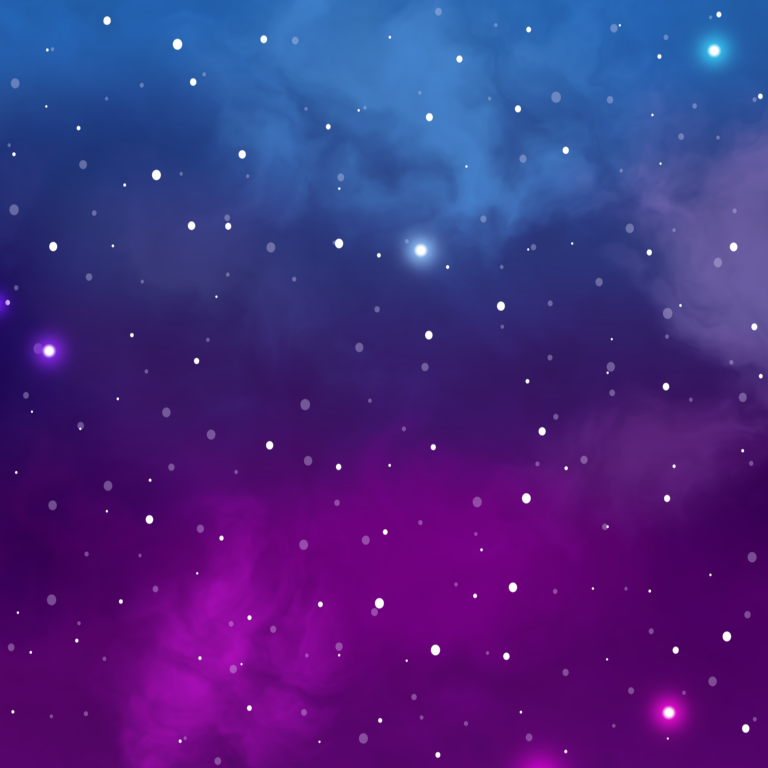
A WebGL 1 fragment shader for this background:

```glsl
precision highp float;
// Night sky: blue-to-magenta nebula with soft clouds, scattered stars and glowing suns.

uniform vec2 u_resolution;

#define CLOUD_SCALE 4.5
#define CLOUD_ROUGHNESS 0.95
#define WARP 0.22
#define MOTTLE 0.16
#define WHITE_CELLS 11.0
#define DIM_CELLS 12.0
#define WHITE_DENSITY 0.85
#define DIM_DENSITY 0.85
#define DIM_ALPHA 0.36
#define CORE_RADIUS 0.0075

vec2 hash2(vec2 p) {
  vec2 q = vec2(dot(p, vec2(127.1, 311.7)), dot(p, vec2(269.5, 183.3)));
  return fract(sin(q) * 43758.55);
}

float cornerSlope(vec2 cell, vec2 corner, vec2 f) {
  return dot(hash2(cell + corner) * 2.0 - 1.0, f - corner);
}

float gradientNoise(vec2 p) {
  vec2 cell = floor(p);
  vec2 f = fract(p);
  vec2 w = f * f * f * (f * (f * 6.0 - 15.0) + 10.0);
  float low = mix(cornerSlope(cell, vec2(0.0), f), cornerSlope(cell, vec2(1.0, 0.0), f), w.x);
  float high = mix(cornerSlope(cell, vec2(0.0, 1.0), f), cornerSlope(cell, vec2(1.0), f), w.x);
  return mix(low, high, w.y);
}

float fbm(vec2 p) {
  float sum = 0.0;
  float amplitude = 0.8;
  for (int i = 0; i < 5; i++) {
    sum += amplitude * gradientNoise(p);
    p = mat2(1.6, 1.2, -1.2, 1.6) * p + 7.3;
    amplitude *= 0.5;
  }
  return sum;
}

// Elliptical puff whose soft rim is torn by the noise value n.
float puff(vec2 p, vec2 centre, vec2 size, float tilt, float n) {
  vec2 d = p - centre;
  float c = cos(tilt);
  float s = sin(tilt);
  d = vec2(c * d.x + s * d.y, c * d.y - s * d.x) / size;
  return smoothstep(0.0, 1.0, 1.0 - length(d) + CLOUD_ROUGHNESS * n);
}

vec3 skyGradient(float y) {
  vec3 sky = mix(vec3(0.34, 0.02, 0.42), vec3(0.36, 0.01, 0.43), smoothstep(0.0, 0.25, y));
  sky = mix(sky, vec3(0.22, 0.09, 0.40), smoothstep(0.28, 0.50, y));
  sky = mix(sky, vec3(0.17, 0.22, 0.49), smoothstep(0.46, 0.70, y));
  return mix(sky, vec3(0.14, 0.39, 0.70), smoothstep(0.68, 1.0, y));
}

// One round star per occupied grid cell; returns its coverage.
float starField(vec2 p, float cells, float density, vec2 radii, float seed, float pixel) {
  vec2 cell = floor(p * cells);
  vec2 place = hash2(cell + seed);
  vec2 kind = hash2(cell + seed + 57.0);
  vec2 centre = (cell + 0.1 + 0.8 * place) / cells;
  float radius = mix(radii.x, radii.y, kind.x * kind.x);
  float d = length((p - centre) * vec2(1.08, 0.93));
  return step(kind.y, density) * (1.0 - smoothstep(radius - pixel, radius + pixel, d));
}

// Coloured halo around an optional white core.
vec3 addSun(vec3 col, vec2 p, vec2 centre, float spread, vec3 tint, float core) {
  float d = length(p - centre);
  float halo = 0.8 * exp(-d * d / (spread * spread)) + 0.2 * exp(-d / spread);
  col = mix(col, tint, halo);
  return mix(col, vec3(1.0), core * (1.0 - smoothstep(0.5, 1.4, d / CORE_RADIUS)));
}

void main() {
  vec2 p = gl_FragCoord.xy / u_resolution.y;
  float pixel = 0.9 / u_resolution.y;

  // Warped noise shared by all clouds
  vec2 q = p * CLOUD_SCALE;
  vec2 bend = vec2(fbm(q + 3.1), fbm(q + 19.7));
  float n = fbm(q + bend * WARP * CLOUD_SCALE);
  float fine = fbm(q * 2.3 + bend);

  vec3 col = skyGradient(p.y + 0.06 * n);

  // Dark hollows
  col = mix(col, vec3(0.09, 0.02, 0.32), 0.85 * puff(p, vec2(-0.03, 0.56), vec2(0.22, 0.38), 0.0, 0.4 * n));
  col = mix(col, vec3(0.10, 0.19, 0.45), 0.70 * puff(p, vec2(0.12, 0.80), vec2(0.32, 0.15), 0.1, n));
  col = mix(col, vec3(0.16, 0.00, 0.30), 0.75 * puff(p, vec2(0.03, 0.30), vec2(0.26, 0.22), 0.0, n));
  col = mix(col, vec3(0.19, 0.00, 0.31), 0.80 * puff(p, vec2(1.02, 0.36), vec2(0.34, 0.20), 0.2, n));
  col = mix(col, vec3(0.25, 0.00, 0.35), 0.60 * puff(p, vec2(0.92, 0.15), vec2(0.32, 0.22), 0.0, n));

  // Light clouds
  col = mix(col, vec3(0.27, 0.50, 0.76), 0.80 * puff(p, vec2(0.53, 0.90), vec2(0.38, 0.26), -0.2, n));
  col = mix(col, vec3(0.24, 0.23, 0.48), 0.70 * puff(p, vec2(0.24, 0.64), vec2(0.30, 0.17), -0.4, n));
  col = mix(col, vec3(0.42, 0.36, 0.62), 0.90 * puff(p, vec2(0.98, 0.68), vec2(0.22, 0.28), -0.2, n + 0.3 * fine));
  col = mix(col, vec3(0.40, 0.17, 0.51), 0.75 * puff(p, vec2(0.85, 0.42), vec2(0.22, 0.13), 0.4, n + 0.3 * fine));
  col = mix(col, vec3(0.45, 0.00, 0.50), 0.75 * puff(p, vec2(0.55, 0.25), vec2(0.36, 0.20), 0.1, n));
  col = mix(col, vec3(0.68, 0.06, 0.73), 0.95 * puff(p, vec2(0.25, 0.10), vec2(0.24, 0.17), 0.7, n + 0.3 * fine));
  col *= 1.0 + MOTTLE * (n + 0.5 * fine);

  // Scattered stars
  col = mix(col, vec3(0.85, 0.82, 0.95), DIM_ALPHA * starField(p, DIM_CELLS, DIM_DENSITY, vec2(0.0022, 0.0068), 11.0, pixel));
  col = mix(col, vec3(1.0), starField(p, WHITE_CELLS, WHITE_DENSITY, vec2(0.0014, 0.0068), 83.0, pixel));

  // Glowing suns
  col = addSun(col, p, vec2(0.930, 0.934), 0.021, vec3(0.22, 0.80, 0.97), 1.0);
  col = addSun(col, p, vec2(0.548, 0.674), 0.021, vec3(0.58, 0.78, 1.00), 1.0);
  col = addSun(col, p, vec2(0.064, 0.543), 0.021, vec3(0.56, 0.16, 0.95), 1.0);
  col = addSun(col, p, vec2(0.871, 0.072), 0.022, vec3(0.95, 0.05, 0.85), 1.0);
  col = addSun(col, p, vec2(-0.006, 0.604), 0.016, vec3(0.42, 0.10, 0.95), 0.0);
  col = addSun(col, p, vec2(0.703, -0.012), 0.032, vec3(0.80, 0.02, 0.80), 0.0);

  gl_FragColor = vec4(col, 1.0);
}
```
